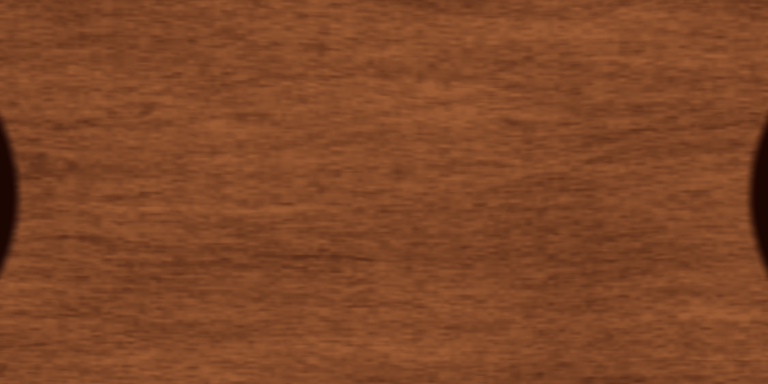
Write a WebGL 2 fragment shader that draws this texture.

```glsl
#version 300 es
precision highp float;
// Reddish-brown wood board with fine horizontal grain and a soft dark recess at each end.

uniform vec2 u_resolution;
out vec4 fragColor;

const vec3 DARK_WOOD = vec3(0.400, 0.207, 0.112);
const vec3 LIGHT_WOOD = vec3(0.595, 0.345, 0.195);
const vec3 KNOT_COLOR = vec3(0.29, 0.135, 0.075);
const vec3 RECESS_COLOR = vec3(0.11, 0.022, 0.008);

const float BASE_TONE = 0.46;
const float BAND_CONTRAST = 0.46;
const float STREAK_CONTRAST = 0.42;
const float GRAIN_CONTRAST = 0.50;
const float CLOUD_CONTRAST = 0.36;
const float PORE_DEPTH = 0.20;
const float VEIN_DEPTH = 0.30;

const vec2 BAND_SCALE = vec2(0.9, 13.0);     // cells per canvas height
const vec2 STREAK_SCALE = vec2(5.0, 48.0);
const vec2 GRAIN_SCALE = vec2(32.0, 125.0);
const vec2 PORE_SCALE = vec2(24.0, 95.0);
const vec2 VEIN_SCALE = vec2(1.1, 7.0);

const int KNOT_COUNT = 5;
const vec2 KNOT_SIZE = vec2(0.030, 0.013);
const float RECESS_RADIUS = 0.45;
const float RECESS_DEPTH = 0.047;
const float RECESS_HEIGHT = 0.49;
const float RECESS_BLUR = 0.018;

float hash(vec2 p) {
    return fract(sin(dot(p, vec2(127.1, 311.7))) * 43758.5);
}

float noise(vec2 p) {
    vec2 cell = floor(p);
    vec2 f = fract(p);
    f = f * f * (3.0 - 2.0 * f);
    float low = mix(hash(cell), hash(cell + vec2(1.0, 0.0)), f.x);
    float high = mix(hash(cell + vec2(0.0, 1.0)), hash(cell + vec2(1.0, 1.0)), f.x);
    return mix(low, high, f.y);
}

// Noise centred on zero
float ripple(vec2 p) {
    return noise(p) - 0.5;
}

// Scattered knots: x is the vertical push on nearby grain, y is the dark core
vec2 knots(vec2 p, float aspect) {
    vec2 result = vec2(0.0);
    for (int i = 0; i < KNOT_COUNT; i++) {
        float id = float(i);
        float along = (id + 0.2 + 0.6 * hash(vec2(id, 3.0))) / float(KNOT_COUNT);
        vec2 center = vec2(along * aspect, mix(0.15, 0.80, hash(vec2(id, 8.0))));
        float strength = mix(0.25, 0.65, hash(vec2(id, 5.0)));
        vec2 d = (p - center) / KNOT_SIZE;
        d.y += 1.6 * ripple(p * vec2(35.0, 50.0) + id);
        result.x += strength * 0.009 * d.y * exp(-0.12 * dot(d, d));
        result.y += strength * exp(-dot(d, d));
    }
    return result;
}

// Thin dark lines along the contours of a stretched noise, broken at random
float veins(vec2 p) {
    float field = noise(p * VEIN_SCALE + 21.0) + 0.12 * ripple(p * vec2(6.0, 30.0));
    float line = 1.0 - smoothstep(0.008, 0.035, abs(field - 0.55));
    return line * smoothstep(0.52, 0.78, noise(p * vec2(2.3, 6.0) + 47.0));
}

float woodTone(vec2 p) {
    float tone = BASE_TONE;
    tone += BAND_CONTRAST * ripple(p * BAND_SCALE + 5.0);
    tone += STREAK_CONTRAST * ripple(p * STREAK_SCALE + 13.0);
    tone += CLOUD_CONTRAST * ripple(p * vec2(2.6, 4.0) + 31.0);

    // Fine fibres and short open pores
    tone += GRAIN_CONTRAST * ripple(p * GRAIN_SCALE);
    tone += 0.5 * GRAIN_CONTRAST * ripple(p * GRAIN_SCALE * vec2(2.2, 0.7) + 71.0);
    tone -= PORE_DEPTH * smoothstep(0.68, 0.92, noise(p * PORE_SCALE + 91.0));
    tone -= VEIN_DEPTH * veins(p);
    return tone + 0.03;
}

// Soft circular bites centred beyond the left and right edges
float recess(vec2 p, float aspect) {
    float fromEnd = min(p.x, aspect - p.x);
    vec2 center = vec2(RECESS_DEPTH - RECESS_RADIUS, RECESS_HEIGHT);
    float d = length(vec2(fromEnd, p.y) - center) - RECESS_RADIUS;
    return 1.0 - smoothstep(-RECESS_BLUR, RECESS_BLUR, d);
}

void main() {
    vec2 p = gl_FragCoord.xy / u_resolution.y;
    float aspect = u_resolution.x / u_resolution.y;

    // Grain wanders gently and bends around the knots
    vec2 knot = knots(p, aspect);
    vec2 q = p;
    q.y += 0.035 * ripple(p * vec2(1.6, 2.5)) + 0.006 * ripple(p * vec2(9.0, 12.0));
    q.y -= knot.x;

    // Slightly brighter toward the upper right and the lower edge
    float light = 0.16 * (p.x / aspect - 0.5) * p.y + 0.22 * pow(p.y - 0.45, 2.0);
    float tone = woodTone(q) + light;

    vec3 color = mix(DARK_WOOD, LIGHT_WOOD, clamp(tone, -0.15, 1.1));
    color = mix(color, KNOT_COLOR, min(knot.y, 0.8));
    color = mix(color, RECESS_COLOR, recess(p, aspect));
    fragColor = vec4(color, 1.0);
}
```
